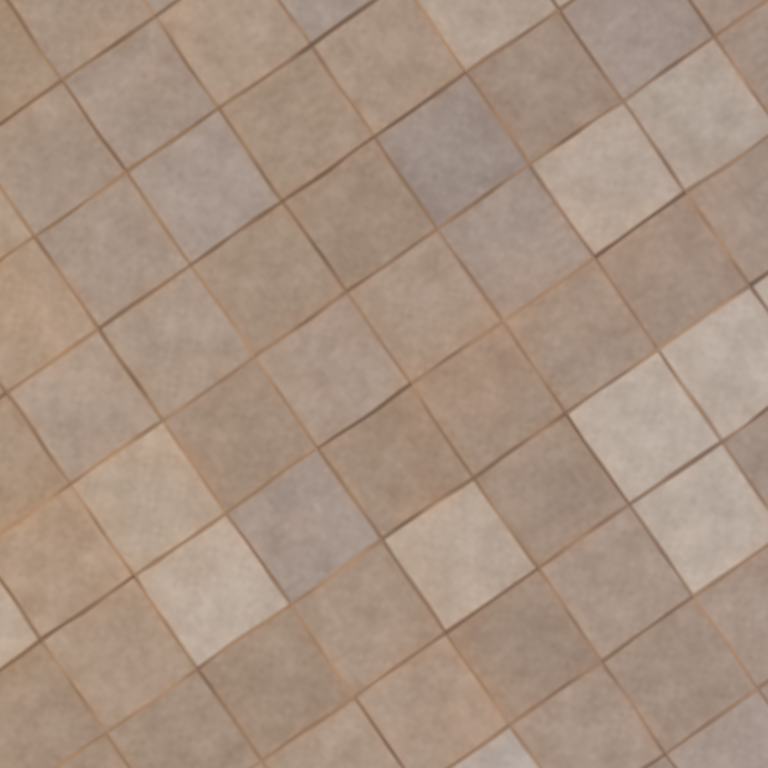
This texture is drawn by a Shadertoy shader. Its source:

```glsl
#define TILES 6.86
#define ANGLE 0.607
#define CORNER vec2(0.534, 0.499)
#define GROUT_HALF 0.017
#define GROUT_SOFT 0.018
#define PALE_SHARE 0.27
#define TILE_MID vec3(0.638, 0.562, 0.502)
#define TILE_PALE vec3(0.722, 0.665, 0.612)
#define GROUT_SAND vec3(0.665, 0.540, 0.440)
#define GROUT_DARK vec3(0.430, 0.345, 0.285)

float hash(vec2 p) {
    return fract(sin(dot(p, vec2(127.1, 311.7))) * 43758.5453);
}

float noise(vec2 p) {
    vec2 i = floor(p), f = fract(p);
    f = f * f * (3.0 - 2.0 * f);
    return mix(mix(hash(i), hash(i + vec2(1, 0)), f.x),
               mix(hash(i + vec2(0, 1)), hash(i + vec2(1, 1)), f.x), f.y);
}

float fbm(vec2 p) {
    float sum = 0.0, amp = 0.5;
    for (int i = 0; i < 4; i++) {
        sum += amp * noise(p);
        p = mat2(1.6, 1.2, -1.2, 1.6) * p + 7.3;
        amp *= 0.5;
    }
    return sum / 0.9375;
}

// Stone colour of one tile, with its own tone, tint and mottling
vec3 stone(vec2 id, vec2 p) {
    float pale = smoothstep(1.0 - PALE_SHARE, 1.08 - PALE_SHARE, hash(id + 3.7));
    vec3 col = mix(TILE_MID, TILE_PALE, pale * (0.65 + 0.35 * hash(id + 9.1)));
    col += 0.045 * (hash(id + 17.3) - 0.5);
    col += vec3(-0.022, 0.0, 0.030) * smoothstep(0.55, 1.0, hash(id + 29.9));
    vec2 q = p + 13.0 * hash(id + 5.5);
    col += 0.085 * (fbm(q * 4.5) - 0.5);
    col += 0.035 * (noise(q * 19.0) - 0.5);
    return col;
}

// Grout colour along one joint: sandy stretches and dark, open ones
vec3 grout(vec2 segment, vec2 p, float darkness) {
    float wear = darkness + 0.75 * (hash(segment) - 0.5) + 0.7 * (noise(p * 3.5) - 0.5);
    return mix(GROUT_SAND, GROUT_DARK, clamp(wear, 0.0, 1.0));
}

float joint(float dist, float width, float pixel) {
    float soft = GROUT_SOFT + pixel;
    return 1.0 - smoothstep(width - soft, width + soft, dist);
}

void mainImage(out vec4 fragColor, in vec2 fragCoord) {
    vec2 uv = fragCoord / iResolution.xy;
    float pixel = 0.5 * TILES / iResolution.y;

    // Rotated tile grid with slightly uneven joints
    float c = cos(ANGLE), s = sin(ANGLE);
    vec2 p = mat2(c, -s, s, c) * (uv - CORNER) * TILES;
    vec2 g = p + 0.025 * (vec2(noise(p * 2.3), noise(p * 2.3 + 40.0)) - 0.5);
    vec2 id = floor(g), line = floor(g + 0.5);
    vec2 dist = abs(g - line);

    vec3 col = stone(id, p);

    // Sandy stain near the joints and in broad patches
    float edge = min(dist.x, dist.y);
    float stain = exp(-edge * 14.0) * noise(p * 2.1 + 11.0);
    stain += 0.45 * smoothstep(0.5, 0.8, fbm(p * 0.8 + 21.0));
    col += vec3(0.035, 0.0, -0.030) * stain;

    // Joints: the rising set is darker than the falling set
    vec2 segX = vec2(line.x, id.y) + 51.3;
    vec2 segY = vec2(id.x, line.y) + 83.7;
    float widthX = GROUT_HALF * mix(0.7, 1.15, noise(p * 4.0 + 5.0));
    float widthY = GROUT_HALF * mix(0.7, 1.3, noise(p * 4.0 + 61.0));
    col = mix(col, grout(segX, p, 0.40), 0.85 * joint(dist.x, widthX, pixel));
    col = mix(col, grout(segY, p + 31.0, 0.60), 0.9 * joint(dist.y, widthY, pixel));

    // Warm light from the left, cooler shade to the right
    col += mix(vec3(0.022, 0.008, -0.010), vec3(-0.010, -0.008, 0.004), uv.x);
    col += 0.012 * (noise(uv * 150.0) - 0.5);

    fragColor = vec4(clamp(col, 0.0, 1.0), 1.0);
}
```
